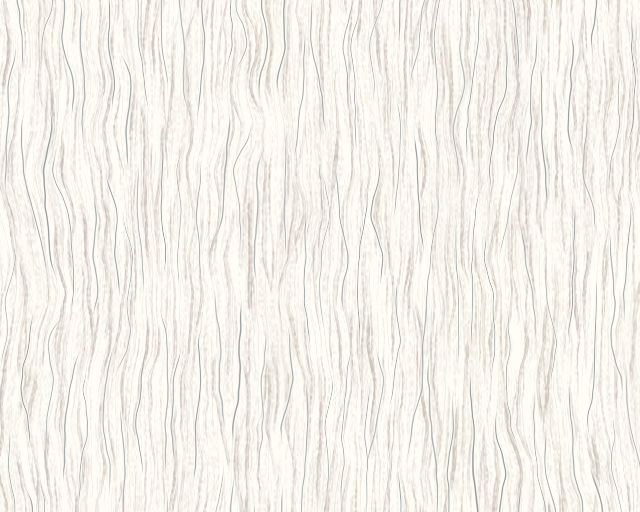
Give the GLSL for this texture, as a WebGL 2 fragment shader.

```glsl
#version 300 es
precision highp float;
// Pale wood grain: tapering vertical strands scattered over jittered columns,
// all bent by one slow flow field. Narrow beige strokes and fine fibres lie on
// a grainy cream ground, under thin blue-grey lines with pale margins.

uniform vec2 u_resolution;
out vec4 fragColor;

float hash(vec2 p) {
  vec3 q = fract(vec3(p.xyx) * 0.1031);
  q += dot(q, q.yzx + 33.33);
  return fract((q.x + q.y) * q.z);
}

float noise(vec2 p) {
  vec2 cell = floor(p), f = fract(p);
  f = f * f * (3.0 - 2.0 * f);
  return mix(mix(hash(cell), hash(cell + vec2(1, 0)), f.x),
             mix(hash(cell + vec2(0, 1)), hash(cell + vec2(1, 1)), f.x), f.y);
}

// Coverage of wavy strands, one per column and row, fading at both ends
float strands(vec2 p, float gap, float span, float halfWidth, float soft, float seed) {
  float ink = 0.0;
  for (int i = -1; i <= 1; i++) {
    float column = floor(p.x / gap) + float(i);
    float row = p.y / span + 7.0 * hash(vec2(column + 50.0, seed));
    vec2 id = vec2(column + 70.0, floor(row) + seed * 31.0);
    float along = fract(row) * 2.0 - 1.0;
    float reach = mix(0.65, 1.0, hash(id));
    float taper = 1.0 - smoothstep(0.7, 1.0, abs(along) / reach);

    // Place, lean and wobble of the strand, as parts of the column gap
    float place = 0.5 + 0.5 * (hash(id + 3.7) - 0.5);
    float lean = 0.9 * along * (hash(id + 9.1) - 0.5);
    float wobble = 0.55 * (noise(vec2(column * 5.0 + seed, p.y * 12.0)) - 0.5);
    float centre = (column + place + lean + wobble) * gap;

    float width = halfWidth * mix(0.3, 1.0, taper) * mix(0.65, 1.15, hash(id + 5.3));
    float body = 1.0 - smoothstep(width - soft, width + soft, abs(p.x - centre));
    ink = max(ink, body * taper * mix(0.65, 1.0, hash(id + 13.9)));
  }
  return ink;
}

void main() {
  vec2 p = gl_FragCoord.xy / u_resolution.y;
  float pixel = 1.0 / u_resolution.y;

  // Shared flow that bends neighbouring strands, plus a slight hand tremor
  vec2 q = p;
  q.x += 0.036 * (noise(p * vec2(5.0, 4.5) + 3.0) - 0.5);
  q.x += 0.015 * (noise(p * vec2(10.0, 12.0) + 17.0) - 0.5);
  q.x += 0.003 * (noise(p * vec2(24.0, 42.0) + 29.0) - 0.5);

  // Fibre streaks and paper tooth
  float streak = smoothstep(0.15, 0.85, noise(vec2(q.x * 270.0, q.y * 9.0)));
  float tooth = noise(vec2(q.x * 390.0, q.y * 170.0) + 40.0);

  // Beige strokes from wide to narrow, then fibres between them
  float edge = max(0.55 * pixel, 0.0009);
  float wide = strands(q, 0.030, 0.38, 0.0036, edge, 1.0);
  float slim = strands(q + 0.011, 0.022, 0.33, 0.0022, edge, 2.0);
  float core = strands(q + vec2(0.0016, 0.0), 0.030, 0.38, 0.0010, edge, 1.0);
  float fibres = strands(q, 0.012, 0.26, 0.0009, edge, 3.0);
  float strokes = max(wide, 0.95 * slim);
  float tone = strokes * mix(0.32, 0.66, streak) + 0.30 * core;
  tone += 0.32 * fibres * (1.0 - 0.6 * strokes);
  tone += 0.10 * smoothstep(0.4, 0.9, noise(q * vec2(38.0, 3.5) + 8.0));
  tone += 0.34 * streak * tooth + (tooth - 0.5) * mix(0.12, 0.40, strokes) - 0.06;

  // Grey lines, each with a paler margin
  float margin = strands(q, 0.038, 0.36, 0.0045, 0.0022, 4.0);
  float line = strands(q, 0.038, 0.36, 0.0011, max(0.6 * pixel, 0.0006), 4.0);
  tone *= 1.0 - 0.7 * margin;

  vec3 beige = mix(vec3(0.83, 0.79, 0.74), vec3(0.80, 0.76, 0.74), noise(q * vec2(16.0, 3.0)));
  vec3 colour = mix(vec3(1.0, 0.992, 0.965), beige, clamp(tone, 0.0, 1.0));
  colour = mix(colour, vec3(0.58, 0.61, 0.62), line);
  fragColor = vec4(colour, 1.0);
}
```
